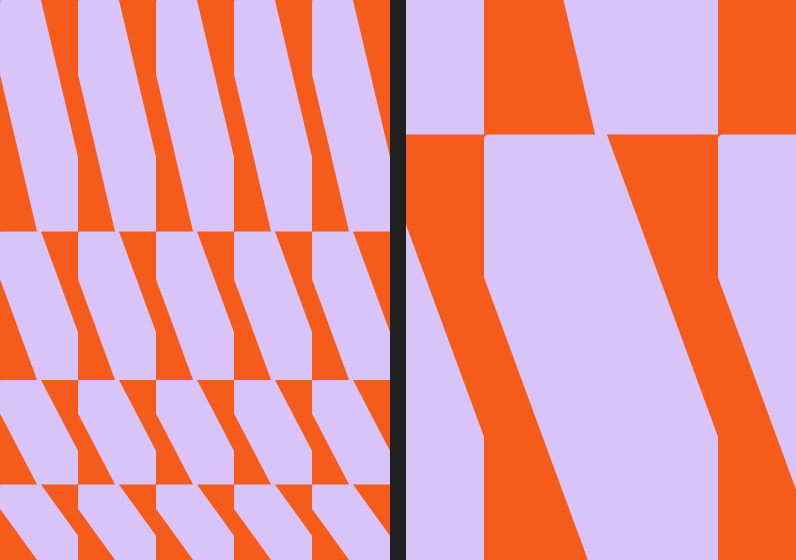
Left: the whole. Right: its middle third, enlarged.
Reproduce this pattern procedurally as a WebGL 1 fragment shader.

```glsl
precision highp float;
// Slanted lilac bands on orange, in five columns and four rows that shorten downward.

uniform vec2 u_resolution;

const vec3 LILAC = vec3(0.85, 0.77, 0.98);
const vec3 ORANGE = vec3(0.96, 0.36, 0.11);
const float COLUMNS = 5.0;
const vec3 ROW_EDGES = vec3(0.4134, 0.6784, 0.8652); // inner row borders, from the top
const vec2 WEDGE = vec2(0.475, 0.679);               // orange triangle size, in cells
const float CORNER = 0.02;                           // rounded corner, in cell widths
const int SAMPLES = 4;                               // smoothing samples per axis

// Top and bottom of the row that holds y.
vec2 rowSpan(float y) {
  if (y < ROW_EDGES.x) return vec2(0.0, ROW_EDGES.x);
  if (y < ROW_EDGES.y) return ROW_EDGES.xy;
  if (y < ROW_EDGES.z) return ROW_EDGES.yz;
  return vec2(ROW_EDGES.z, 1.0);
}

// 1 inside the right triangle whose square corner is at the origin.
float wedge(vec2 p) {
  return 1.0 - step(1.0, p.x / WEDGE.x + p.y / WEDGE.y);
}

// 1 on orange, 0 on lilac; uv runs from the upper left.
float orangeMask(vec2 uv) {
  vec2 span = rowSpan(uv.y);
  float height = span.y - span.x;
  vec2 cell = vec2(fract(uv.x * COLUMNS), (uv.y - span.x) / height);

  // Opposite triangles at the upper right and lower left
  float mask = max(wedge(vec2(1.0 - cell.x, cell.y)),
                   wedge(vec2(cell.x, 1.0 - cell.y)));

  // Slightly rounded upper left corner of the band
  float tall = height * COLUMNS * u_resolution.y / u_resolution.x;
  vec2 inset = max(CORNER - cell * vec2(1.0, tall), 0.0);
  return max(mask, step(CORNER, length(inset)));
}

void main() {
  float coverage = 0.0;
  for (int j = 0; j < SAMPLES; j++) {
    for (int i = 0; i < SAMPLES; i++) {
      vec2 offset = (vec2(float(i), float(j)) + 0.5) / float(SAMPLES) - 0.5;
      vec2 uv = (gl_FragCoord.xy + offset) / u_resolution;
      coverage += orangeMask(vec2(uv.x, 1.0 - uv.y));
    }
  }
  coverage /= float(SAMPLES * SAMPLES);
  gl_FragColor = vec4(mix(LILAC, ORANGE, coverage), 1.0);
}
```
